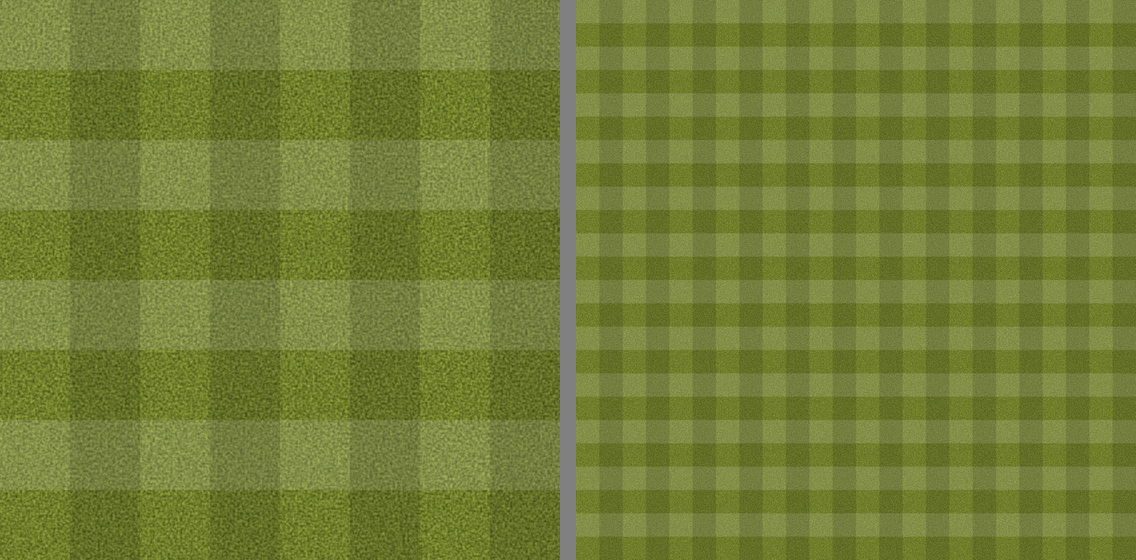
Left, the tile; right, the same tile 3 across and 3 down.
This pattern is drawn by a WebGL 1 fragment shader. Its source:

```glsl
precision highp float;

// Mown lawn in a plaid of crossed stripes: four pairs across, four pairs down.
// Wrapping gradient and value noise blend dark and light blades evenly, then
// translucent white rows and black columns are laid over the turf.

uniform vec2 u_resolution;

const float STRIPE_PAIRS = 4.0;      // light and dark pairs per side
const float ROW_VEIL = 0.135;        // white laid over alternate rows
const float COLUMN_SHADE = 0.12;     // black laid over alternate columns
const float EDGE_PIXELS = 0.75;      // half width of the smoothed edges
const float TUFT_CELLS = 224.0;      // noise cells per side
const float SPECK_CELLS = 420.0;
const float TUFT_CONTRAST = 0.56;
const float SPECK_CONTRAST = 0.42;
const float TAU = 6.28318;
const vec3 BLADE_DARK = vec3(0.26, 0.32, 0.07);
const vec3 BLADE_LIGHT = vec3(0.62, 0.67, 0.27);

float hash(vec2 cell) {
  vec3 p = fract(vec3(cell.xyx) * 0.1031);
  p += dot(p, p.yzx + 33.33);
  return fract((p.x + p.y) * p.z);
}

// Slope of a random direction at one corner, seen from the given offset.
float slope(vec2 corner, vec2 offset) {
  float angle = TAU * hash(corner);
  return dot(vec2(cos(angle), sin(angle)), offset);
}

// Gradient noise around zero that repeats after a whole number of cells.
float tufts(vec2 uv) {
  vec2 cell = floor(uv * TUFT_CELLS);
  vec2 f = fract(uv * TUFT_CELLS);
  vec2 w = f * f * (3.0 - 2.0 * f);
  vec2 a = mod(cell, TUFT_CELLS) + 17.0;
  vec2 b = mod(cell + 1.0, TUFT_CELLS) + 17.0;
  float bottom = mix(slope(a, f), slope(vec2(b.x, a.y), f - vec2(1.0, 0.0)), w.x);
  float top = mix(slope(vec2(a.x, b.y), f - vec2(0.0, 1.0)), slope(b, f - 1.0), w.x);
  return mix(bottom, top, w.y);
}

// Value noise around zero that repeats after a whole number of cells.
float specks(vec2 uv) {
  vec2 cell = floor(uv * SPECK_CELLS);
  vec2 f = fract(uv * SPECK_CELLS);
  vec2 w = f * f * (3.0 - 2.0 * f);
  vec2 a = mod(cell, SPECK_CELLS) + 71.0;
  vec2 b = mod(cell + 1.0, SPECK_CELLS) + 71.0;
  float bottom = mix(hash(a), hash(vec2(b.x, a.y)), w.x);
  float top = mix(hash(vec2(a.x, b.y)), hash(b), w.x);
  return mix(bottom, top, w.y) - 0.5;
}

// Coverage of the second stripe in each pair, with smoothed edges.
float stripe(float x, float pixel) {
  float fromCentre = abs(fract(x * STRIPE_PAIRS - 0.25) - 0.5);
  float edge = EDGE_PIXELS * pixel * STRIPE_PAIRS;
  return 1.0 - smoothstep(0.25 - edge, 0.25 + edge, fromCentre);
}

void main() {
  vec2 uv = gl_FragCoord.xy / u_resolution;
  vec2 pixel = 1.0 / u_resolution;

  // Turf
  float blend = 0.5 + TUFT_CONTRAST * tufts(uv) + SPECK_CONTRAST * specks(uv);
  vec3 color = mix(BLADE_DARK, BLADE_LIGHT, clamp(blend, 0.0, 1.0));

  // Mown stripes
  color = mix(color, vec3(1.0), ROW_VEIL * stripe(uv.y, pixel.y));
  color *= 1.0 - COLUMN_SHADE * stripe(uv.x, pixel.x);

  gl_FragColor = vec4(color, 1.0);
}
```
